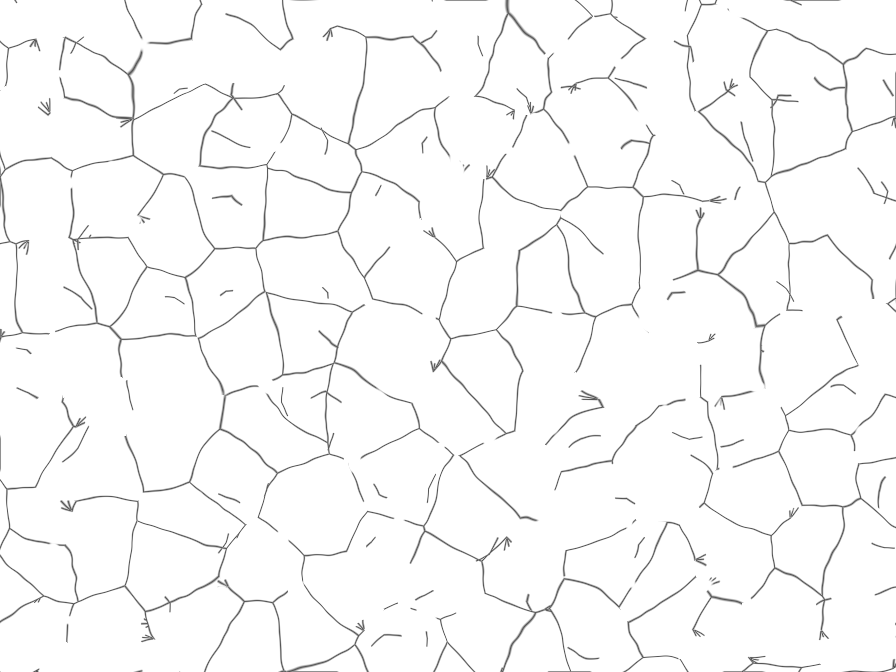
Write a Shadertoy shader that draws this pattern.

```glsl
// Fine crack network: edges of a warped Voronoi diagram drawn as hairlines.
// Some edges are dropped or stop short in a splintered dead end, and short
// bent twigs are scattered over the open cells.

vec2 hash2(vec2 p) {
    vec3 q = fract(p.xyx * vec3(.1031, .1030, .0973));
    q += dot(q, q.yzx + 33.33);
    return fract((q.xx + q.yz) * q.zy);
}

float gradientNoise(vec2 p) {
    vec2 cell = floor(p), f = p - cell;
    vec2 u = f * f * f * (f * (f * 6. - 15.) + 10.);
    float corner[4];
    for (int k = 0; k < 4; k++) {
        vec2 o = vec2(k & 1, k >> 1);
        float a = 6.2832 * hash2(cell + o + 71.).x;
        corner[k] = dot(vec2(cos(a), sin(a)), f - o);
    }
    return mix(mix(corner[0], corner[1], u.x), mix(corner[2], corner[3], u.x), u.y);
}

float segment(vec2 p, vec2 a, vec2 b) {
    vec2 ab = b - a;
    return length(p - a - ab * clamp(dot(p - a, ab) / dot(ab, ab), 0., 1.));
}

vec2 polar(float angle) { return vec2(cos(angle), sin(angle)); }

// Hairline coverage for a distance in canvas heights
float ink(float d) {
    float px = 1. / iResolution.y;
    return .75 * (1. - smoothstep(.0009 - px, .0009 + px, d));
}

vec2 site(vec2 cell) { return cell + .5 + .84 * (hash2(cell + 17.) - .5); }

// Distance to the kept cell edges and the splinters at their loose ends
float crackDistance(vec2 p) {
    vec2 home = floor(p), base = home;
    float nearest = 9.;
    for (int j = -1; j <= 1; j++)
    for (int i = -1; i <= 1; i++) {
        vec2 c = base + vec2(i, j);
        float r = length(site(c) - p);
        if (r < nearest) { nearest = r; home = c; }
    }
    vec2 own = site(home) - p;
    float d = 9.;
    for (int j = -2; j <= 2; j++)
    for (int i = -2; i <= 2; i++) {
        if (i == 0 && j == 0) continue;
        vec2 c = home + vec2(i, j), other = site(c) - p;
        vec2 dir = normalize(other - own), mid = .5 * (own + other);

        // Edge frame shared by both sides: x along the edge, y across it
        vec2 q = vec2(dot(mid, vec2(-dir.y, dir.x)), dot(mid, dir));
        q *= dir.x < 0. ? -1. : 1.;
        vec2 h = hash2(home + c + .37 * abs(home - c) + 5.);
        if (fract(h.y * 13.) < .5) q.x = -q.x;

        // Dropped, half drawn or whole edge
        if (h.x < .11) continue;
        bool loose = h.x < .37;
        float start = loose ? h.y * .6 - .3 : -9.;
        d = min(d, length(vec2(max(start - q.x, 0.), q.y)));

        // Narrow fan of splinters
        if (loose && h.x < .23)
            for (int k = 0; k < 3; k++) {
                vec2 tip = polar(h.y * 40. + .4 * float(k)) * (.1 + .09 * fract(h.x * 97. + .4 * float(k)));
                d = min(d, segment(q - vec2(start, 0), tip * .15, tip));
            }
    }
    return d;
}

// One bent twig in some of the unit squares
float twigDistance(vec2 p) {
    vec2 cell = floor(p), h = hash2(cell + 131.), g = hash2(cell + 57.);
    if (h.x > .3) return 9.;
    vec2 q = p - cell - .5 - .16 * (g - .5);
    float angle = 6.2832 * h.y, reach = mix(.12, .4, g.x);
    float d = segment(q, vec2(0), polar(angle) * reach);
    return min(d, segment(q, vec2(0), polar(angle + 3.14 + 1.6 * (g.y - .5)) * reach * .8));
}

void mainImage(out vec4 fragColor, in vec2 fragCoord) {
    vec2 uv = fragCoord / iResolution.y;
    vec2 p = uv * 9.5 + 20.;

    // Bend the straight edges, broadly and finely
    p += .26 * vec2(gradientNoise(p * .9), gradientNoise(p * .9 + 40.));
    p += .035 * vec2(gradientNoise(p * 4.), gradientNoise(p * 4. + 60.));

    // Network with small gaps, then twigs
    float gaps = smoothstep(.36, .42, gradientNoise(p * 2.1 + 9.));
    float dark = ink(crackDistance(p) / 9.5) * (1. - gaps);
    dark = max(dark, ink(twigDistance(p * 1.4) / 13.3));

    // Broken dashes along the canvas border
    vec2 margin = min(uv, vec2(iResolution.x / iResolution.y, 1.) - uv);
    float dashes = smoothstep(.2, .24, gradientNoise(p * .8 + 30.));
    dark = max(dark, ink(min(margin.x, margin.y)) * dashes);

    fragColor = vec4(vec3(1. - dark), 1.);
}
```
